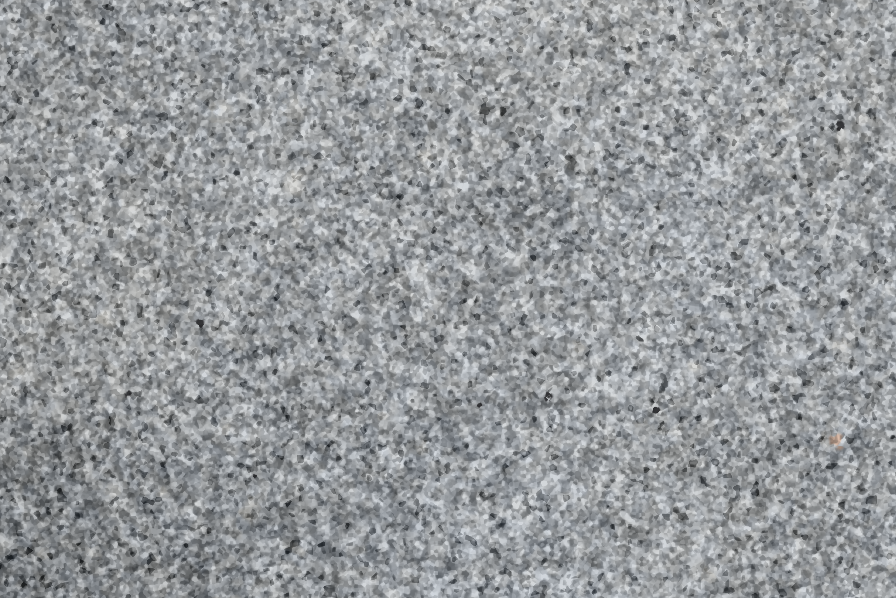
This texture is drawn by a Shadertoy shader. Its source:

```glsl
// Fine-grained blue-grey granite with dark mica flecks, pale crystals and rare rust stains.

// Three random values per lattice cell, without sine
vec3 hash3(vec2 cell) {
    vec3 h = fract(cell.xyx * vec3(0.1031, 0.1030, 0.0973));
    h += dot(h, h.yxz + 33.33);
    return fract((h.xxy + h.yzz) * h.zyx);
}

// Soft Voronoi: each crystal has its own value, blended at the borders
float grains(vec2 p, float sharpness) {
    vec2 cell = floor(p);
    float total = 0.0, weightSum = 0.0;
    for (int y = -1; y <= 1; y++)
    for (int x = -1; x <= 1; x++) {
        vec2 neighbour = cell + vec2(x, y);
        vec3 rnd = hash3(neighbour);
        vec2 offset = neighbour + rnd.xy - p;
        float weight = exp(-sharpness * dot(offset, offset)) + 1e-6;
        total += rnd.z * weight;
        weightSum += weight;
    }
    return total / weightSum;
}

// Sparse blobs with a ragged outline; radius is relative to the cell
float spots(vec2 p, float chance, float radius, float ragged) {
    vec2 cell = floor(p);
    vec3 rnd = hash3(cell + 71.0);
    vec2 centre = 0.2 + 0.6 * rnd.xy;
    float size = radius * (0.6 + 0.7 * fract(rnd.z * 57.0));
    float d = length(fract(p) - centre) + (ragged - 0.5) * size * 1.2;
    return step(rnd.z, chance) * (1.0 - smoothstep(0.6 * size, 1.3 * size, d));
}

void mainImage(out vec4 fragColor, in vec2 fragCoord) {
    vec2 p = fragCoord / iResolution.y;
    vec2 uv = fragCoord / iResolution.xy;

    // Crystal layers from clusters down to fine grit
    float cluster = grains(p * 38.0 + 11.0, 5.0);
    float crystal = grains(p * 92.0 + 37.0, 9.0);
    float grit = grains(p * 175.0 + 5.0, 9.0);
    float cloud = grains(p * 5.0 + 83.0, 2.5);

    float tone = 0.618
        + 0.12 * (cluster - 0.5)
        + 0.27 * (crystal - 0.5)
        + 0.26 * (grit - 0.5)
        + 0.08 * (cloud - 0.5);

    // Uneven weathering: dull lower left corner, paler right side
    tone -= 0.10 * (1.0 - smoothstep(0.0, 0.45, length(uv)));
    tone += 0.025 * (uv.x - 0.5);

    // Mica flecks, denser in some areas
    float mica = grains(p * 105.0 + 151.0, 10.0);
    tone -= 0.23 * smoothstep(0.80, 0.96, mica + 0.08 * (cluster - 0.5));

    // Pale feldspar patches
    float feldspar = spots(p * 9.0 + 3.0, 0.22, 0.13, crystal);
    tone += 0.10 * feldspar;
    tone = clamp(tone, 0.12, 0.84);

    // Cool grey, bluest in the mid tones and warmer in pale patches
    float warmth = 0.5 * grains(p * 3.0 + 19.0, 2.0)
                 + 0.5 * grains(p * 60.0 + 43.0, 6.0) + 0.3 * feldspar;
    vec3 color = tone + vec3(-0.012, 0.002, 0.014);
    color += (warmth - 0.5) * vec3(0.035, 0.008, -0.035);

    // Rust stains and black mineral specks
    float rust = spots(p * 6.0 + 29.0, 0.04, 0.07, crystal);
    color = mix(color, color * vec3(1.10, 0.93, 0.83), rust);
    float speck = spots(p * 8.0 + 47.0, 0.13, 0.042, grit);
    color = mix(color, vec3(0.13, 0.13, 0.14), 0.85 * speck);

    fragColor = vec4(color, 1.0);
}
```
